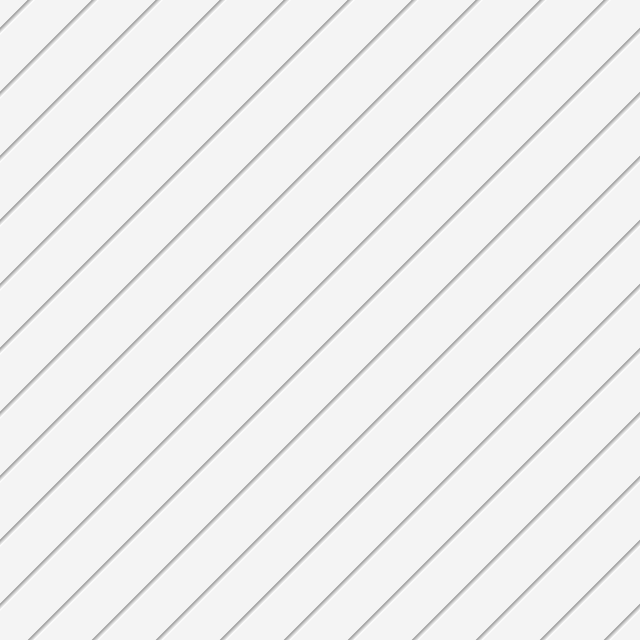
Write a Shadertoy shader that draws this pattern.

```glsl
const float REPEATS = 10.0;          // grooves across and down
const float GROOVE_START = 0.432;    // all widths are fractions of one repeat
const float SHADOW_WIDTH = 0.09;
const float HIGHLIGHT_WIDTH = 0.024;

const vec3 FACE = vec3(0.957);
const vec3 SHADOW_DARK = vec3(0.56);
const vec3 SHADOW_LIGHT = vec3(0.925);
const vec3 HIGHLIGHT = vec3(1.0);

// Antialiased coverage of the interval [start, end]
float band(float x, float start, float end, float blur) {
    float halfBlur = 0.5 * blur;
    return clamp((x - start + halfBlur) / blur, 0.0, 1.0)
         - clamp((x - end + halfBlur) / blur, 0.0, 1.0);
}

// Shadow tone: sharp and dark at the upper edge, fading toward the lower one
vec3 shadowTone(float x, float width) {
    float t = clamp(x / width, 0.0, 1.0);
    return mix(SHADOW_DARK, SHADOW_LIGHT, 1.0 - pow(1.0 - t, 1.25));
}

// Cross-section of one groove, x measured from its dark edge
vec3 groove(float x, float blur) {
    float shadow = band(x, 0.0, SHADOW_WIDTH, blur);
    float shine = band(x, SHADOW_WIDTH, SHADOW_WIDTH + HIGHLIGHT_WIDTH, blur);
    vec3 color = mix(FACE, HIGHLIGHT, shine);
    return mix(color, shadowTone(x, SHADOW_WIDTH), shadow);
}

void mainImage(out vec4 fragColor, in vec2 fragCoord) {
    vec2 uv = fragCoord / iResolution.xy;

    // Diagonal phase; a whole repeat count on both axes wraps at the edges
    float phase = REPEATS * (uv.x - uv.y) - GROOVE_START;
    float x = fract(phase + 0.5) - 0.5;

    // Width of one pixel measured across the grooves
    float blur = REPEATS * length(1.0 / iResolution.xy);

    fragColor = vec4(groove(x, blur), 1.0);
}
```
